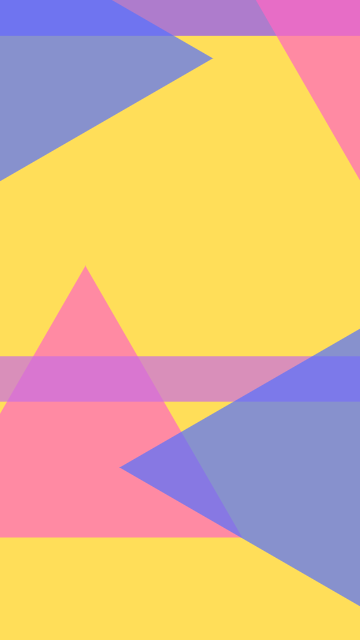
This background is drawn by a Shadertoy shader. Its source:

```glsl
// Signed distance to a 60 degree wedge opening along the unit vector axis
float wedge(vec2 p, vec2 apex, vec2 axis) {
    vec2 q = p - apex;
    float across = abs(q.x * axis.y - q.y * axis.x);
    return 0.866025 * across - 0.5 * dot(q, axis);
}

// Translucent layer with an edge one pixel wide
vec3 layer(vec3 below, vec3 tint, float dist) {
    float cover = clamp(0.5 - dist * iResolution.x, 0.0, 1.0);
    return mix(below, tint, 0.7 * cover);
}

void mainImage(out vec4 fragColor, in vec2 fragCoord) {
    // Canvas width is one unit
    vec2 p = fragCoord / iResolution.x;

    vec3 yellow = vec3(1.0, 0.87, 0.35);
    vec3 violet = vec3(0.545, 0.322, 0.992);
    vec3 pink = vec3(1.0, 0.4, 0.765);
    vec3 orchid = vec3(0.787, 0.427, 0.89);
    vec3 blue = vec3(0.33, 0.44, 1.0);

    // Top band and the pink corner over it
    vec3 color = layer(yellow, violet, 1.6782 - p.y);
    float corner = -dot(p - vec2(0.7106, 1.7778), vec2(0.866025, 0.5));
    color = layer(color, pink, corner);

    // Upright pink triangle, crossed by the lower band
    float triangle = max(wedge(p, vec2(0.2373, 1.0394), vec2(0.0, -1.0)), 0.2847 - p.y);
    color = layer(color, pink, triangle);
    color = layer(color, orchid, abs(p.y - 0.7251) - 0.0631);

    // Blue triangles entering from both sides
    color = layer(color, blue, wedge(p, vec2(0.5914, 1.6157), vec2(-1.0, 0.0)));
    color = layer(color, blue, wedge(p, vec2(0.3322, 0.4792), vec2(1.0, 0.0)));

    fragColor = vec4(color, 1.0);
}
```
